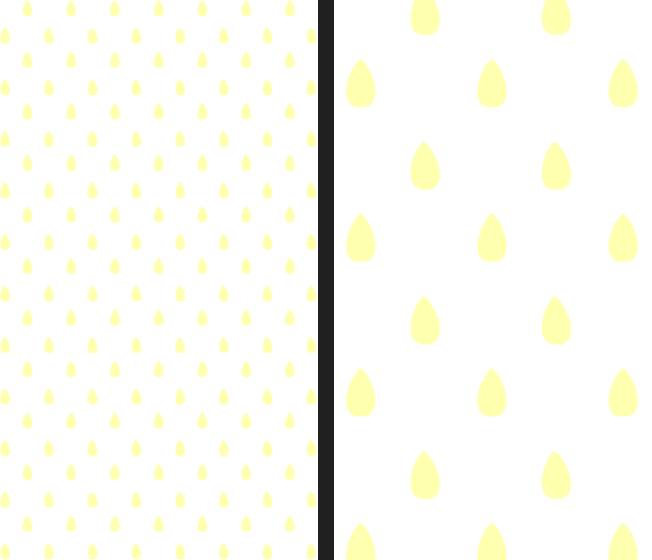
Left, the full canvas; right, a detail of the centre.
This pattern is drawn by a Shadertoy shader. Its source:

```glsl
// Staggered rows of small pale yellow teardrops on white.
#define PERIOD vec2(0.0781, 0.09205)   // repeat size, canvas height = 1
#define ROW_A vec2(0.0490, 0.0146)     // first drop centre, from the top left
#define ROW_B vec2(0.0094, 0.0637)     // first drop centre of the offset rows
#define DROP_SIZE vec2(0.0174, 0.0286) // full width and height
#define LEAN_B 0.07                    // tip lean of the offset rows
#define DROP_COLOR vec3(1.0, 1.0, 0.69)
#define PAPER_COLOR vec3(1.0)
#define SAMPLES 5                      // edge samples per axis
#define SOFTNESS 1.3                   // sampling footprint in pixels

// Half width relative to the widest point; t runs from tip (0) to base (1).
float dropProfile(float t) {
    const float tipPower = 0.76, basePower = 0.36;
    const float widest = tipPower / (tipPower + basePower);
    return pow(t / widest, tipPower) * pow((1.0 - t) / (1.0 - widest), basePower);
}

// 1 inside any drop of a repeated row set, 0 outside.
float dropRows(vec2 p, vec2 centre, float lean) {
    vec2 cell = (fract((p - centre) / PERIOD + 0.5) - 0.5) * PERIOD;
    vec2 q = cell / DROP_SIZE;
    float t = q.y + 0.5;
    if (t <= 0.0 || t >= 1.0) return 0.0;
    float x = q.x + lean * (1.0 - t) * (1.0 - t);
    return step(abs(x), 0.5 * dropProfile(t));
}

void mainImage(out vec4 fragColor, in vec2 fragCoord) {
    // Average a small grid of samples for smooth edges.
    float coverage = 0.0;
    for (int j = 0; j < SAMPLES; j++) {
        for (int i = 0; i < SAMPLES; i++) {
            vec2 jitter = (vec2(i, j) + 0.5) / float(SAMPLES) - 0.5;
            vec2 p = (fragCoord + SOFTNESS * jitter) / iResolution.y;
            p.y = 1.0 - p.y;
            coverage += max(dropRows(p, ROW_A, 0.0), dropRows(p, ROW_B, LEAN_B));
        }
    }
    coverage /= float(SAMPLES * SAMPLES);
    fragColor = vec4(mix(PAPER_COLOR, DROP_COLOR, coverage), 1.0);
}
```
